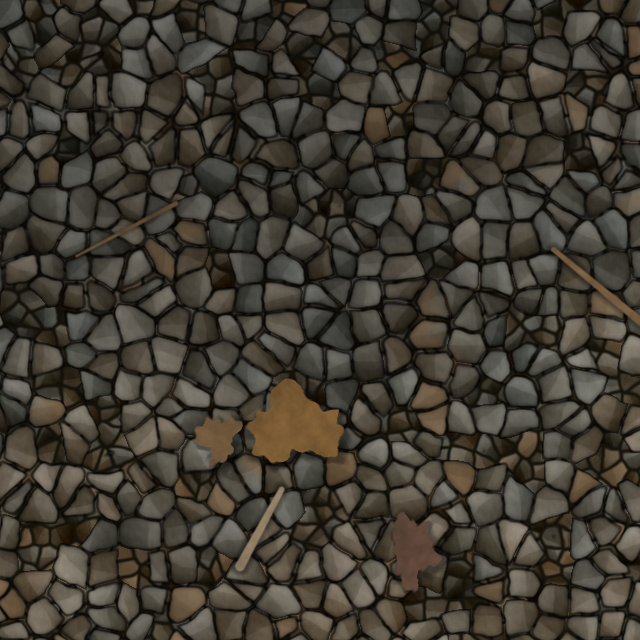
Give the GLSL for this texture, as a Shadertoy shader.

```glsl
// Coarse grey gravel strewn with a few dry leaves and twigs.
// Two layers of rounded cellular stones overlap: small dark chips show through
// the gaps of the larger, facet-shaded top layer. Litter is laid over both.

const vec3 GAP_COLOUR = vec3(0.072, 0.062, 0.036);
const vec3 DRY_TAN = vec3(0.46, 0.36, 0.25);
const vec3 LEAF_OCHRE = vec3(0.47, 0.35, 0.20);
const vec3 LEAF_RUST = vec3(0.36, 0.27, 0.22);
const vec3 TWIG_PALE = vec3(0.56, 0.49, 0.39);

struct Stone { float edge; vec2 offset; vec2 id; };

vec2 hash2(vec2 p) {
    vec3 q = fract(p.xyx * vec3(0.1031, 0.1030, 0.0973));
    q += dot(q, q.yzx + 33.33);
    return fract((q.xx + q.yz) * q.zy);
}

// Layered rotated sines, roughly -1 to 1
float ripple(vec2 p) {
    float sum = 0.0, amp = 0.5;
    for (int i = 0; i < 5; i++) {
        p = mat2(0.8, 0.6, -0.6, 0.8) * p * 1.7 + 1.3;
        sum += amp * sin(p.x + 1.6 * sin(p.y)) * cos(p.y * 0.8);
        amp *= 0.68;
    }
    return sum;
}

vec2 seedPoint(vec2 cell) { return cell + 0.06 + 0.88 * hash2(cell); }

// Nearest cell with a smooth minimum of its border distances
Stone findStone(vec2 p, float sharpness) {
    vec2 base = floor(p), nearest = vec2(9.0), id = base;
    for (int y = -1; y <= 1; y++)
    for (int x = -1; x <= 1; x++) {
        vec2 cell = base + vec2(x, y);
        vec2 r = seedPoint(cell) - p;
        if (dot(r, r) < dot(nearest, nearest)) { nearest = r; id = cell; }
    }
    float sum = 0.0;
    for (int y = -2; y <= 2; y++)
    for (int x = -2; x <= 2; x++) {
        if (x == 0 && y == 0) continue;
        vec2 r = seedPoint(id + vec2(x, y)) - p;
        sum += exp(-sharpness * dot(0.5 * (nearest + r), normalize(r - nearest)));
    }
    return Stone(-log(sum) / sharpness, -nearest, id);
}

// Stone colour: random grey, slight tint, top light and one broken facet
vec3 stoneColour(Stone s, float tone, float warmth, float grain) {
    vec2 h = hash2(s.id + 17.0), k = hash2(s.id + 71.0);
    float angle = 6.2832 * k.x;
    float facet = dot(s.offset, vec2(cos(angle), sin(angle)));
    float light = tone + 0.15 * (h.x - 0.5) + 0.07 * s.offset.y;
    light += 0.05 * smoothstep(-0.03, 0.05, facet) - 0.025 + 0.10 * facet;
    light += 0.028 * grain;
    float tint = h.y - 0.5 + 0.5 * warmth;
    vec3 grey = light + vec3(0.015, 0.0, -0.036) + tint * vec3(0.035, -0.002, -0.032);
    float tan_ = smoothstep(0.95, 0.99, k.y + 0.12 * warmth);
    return mix(grey, DRY_TAN * (0.85 + 0.8 * (light - 0.2)), 0.65 * tan_);
}

// Lobed leaf outline, negative inside
float leafShape(vec2 p, vec2 centre, vec2 size, float turn) {
    vec2 q = (p - centre) / size;
    float a = atan(q.y, q.x) + turn;
    float rim = 0.85 + 0.16 * sin(3.0 * a) + 0.11 * sin(5.0 * a + 1.0) + 0.06 * sin(11.0 * a);
    return (length(q) - rim) * min(size.x, size.y);
}

// Tapered line, negative inside
float twigShape(vec2 p, vec2 a, vec2 b, float width) {
    vec2 ab = b - a;
    float t = clamp(dot(p - a, ab) / dot(ab, ab), 0.0, 1.0);
    return length(p - a - ab * t) - width * mix(0.6, 1.0, t);
}

// Lays an object over the ground with a soft contact shadow
vec3 overlay(vec3 ground, vec3 colour, float d, float shadow) {
    ground *= 1.0 - 0.4 * smoothstep(0.012, 0.0, shadow);
    return mix(ground, colour, smoothstep(0.002, -0.002, d));
}

void mainImage(out vec4 fragColor, in vec2 fragCoord) {
    vec2 uv = fragCoord / iResolution.xy;
    vec2 warped = uv + 0.006 * vec2(ripple(uv * 13.0), ripple(uv * 13.0 + 40.0));
    float grain = ripple(uv * 75.0);
    float patches = ripple(uv * 4.0 + 2.0);

    // Broad light and warm dust near the bottom
    float daylight = mix(1.13, 0.89, smoothstep(0.1, 0.8, uv.y)) + 0.10 * patches;
    daylight += 0.10 * smoothstep(0.65, 1.0, uv.x) * smoothstep(0.15, 0.45, uv.y);
    float warmth = 0.6 * smoothstep(0.45, 0.0, uv.y) + 0.5 * ripple(uv * 7.0 + 9.0);

    // Small chips below
    Stone chip = findStone(warped * 33.0 + 50.0, 26.0);
    vec3 chipTone = stoneColour(chip, 0.20, warmth + 0.3, grain);
    vec3 colour = mix(GAP_COLOUR, chipTone, smoothstep(0.0, 0.17, chip.edge));

    // Large stones on top, some shrunken or missing
    Stone stone = findStone(warped * 21.5 + 7.0, 24.0);
    vec2 kind = hash2(stone.id + 133.0);
    float inset = 0.015 + 0.075 * kind.x * kind.x + 0.5 * step(0.87, kind.y);
    float body = stone.edge - inset;
    colour *= 1.0 - 0.6 * smoothstep(-0.10, 0.0, body);
    vec3 stoneTone = stoneColour(stone, 0.315, warmth, grain);
    stoneTone *= 0.80 + 0.20 * smoothstep(0.0, 0.2, body);
    colour = mix(colour, stoneTone, smoothstep(-0.015, 0.075, body));
    colour *= daylight;

    // Leaves with mottled skin
    vec2 p = uv + 0.007 * vec2(ripple(uv * 30.0), ripple(uv * 30.0 + 5.0));
    vec2 drop = vec2(-0.004, 0.007);
    float skin = 1.0 + 0.13 * ripple(uv * 26.0) + 0.05 * grain;
    vec2 big = vec2(0.46, 0.335), pale = vec2(0.34, 0.315), rust = vec2(0.645, 0.14);
    vec2 bigSize = vec2(0.083, 0.064), paleSize = vec2(0.034, 0.044), rustSize = vec2(0.037, 0.062);
    colour = overlay(colour, LEAF_RUST * skin, leafShape(p, rust, rustSize, 0.4),
        leafShape(p + drop, rust, rustSize, 0.4));
    colour = overlay(colour, DRY_TAN * skin * 0.95, leafShape(p, pale, paleSize, 2.0),
        leafShape(p + drop, pale, paleSize, 2.0));
    colour = overlay(colour, LEAF_OCHRE * skin, leafShape(p, big, bigSize, 0.9),
        leafShape(p + drop, big, bigSize, 0.9));

    // Twigs
    float stalk = twigShape(uv, vec2(0.12, 0.60), vec2(0.275, 0.682), 0.0035);
    float stick = twigShape(uv, vec2(0.865, 0.61), vec2(1.01, 0.49), 0.0065);
    float splinter = twigShape(uv, vec2(0.44, 0.235), vec2(0.375, 0.115), 0.0075);
    colour = overlay(colour, DRY_TAN * skin * 0.8, stalk, stalk + 0.004);
    colour = overlay(colour, DRY_TAN * skin, stick, stick);
    colour = overlay(colour, TWIG_PALE * skin, splinter, splinter);

    fragColor = vec4(clamp(colour, 0.0, 1.0), 1.0);
}
```
